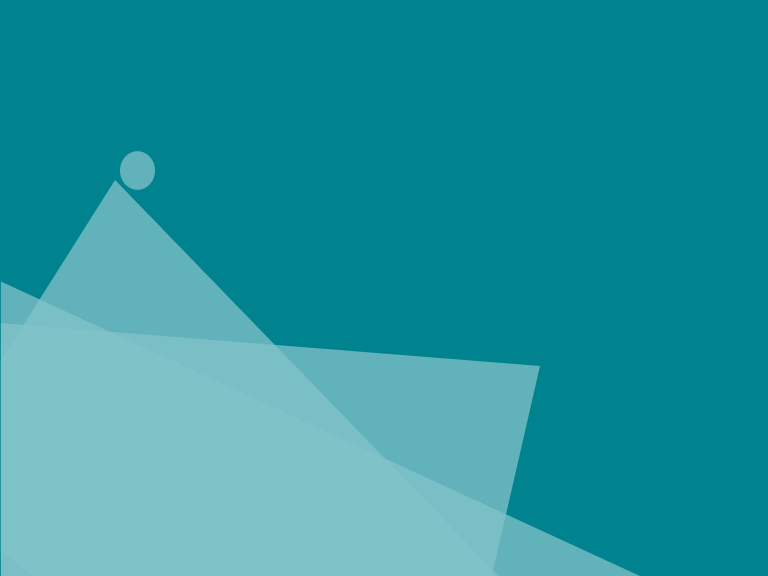
Reproduce this background procedurally as a Shadertoy shader.

```glsl
// Signed distance to the line a-b, positive on its left side
float leftOf(vec2 p, vec2 a, vec2 b) {
    vec2 along = normalize(b - a);
    return dot(p - a, vec2(-along.y, along.x));
}

// Antialiased coverage of the region where the distance is positive
float coverage(float dist) {
    return clamp(dist * iResolution.y + 0.5, 0.0, 1.0);
}

// Lay one translucent sheet over the colour below
vec3 addSheet(vec3 below, float mask) {
    return mix(below, vec3(0.506, 0.763, 0.787), 0.75 * mask);
}

void mainImage(out vec4 fragColor, in vec2 fragCoord) {
    vec2 p = fragCoord / iResolution.y;
    vec3 color = vec3(0.0, 0.51, 0.56);

    // Peaked sheet with a trimmed lower left corner
    vec2 apex = vec2(0.1997, 0.6875);
    float peak = min(leftOf(p, vec2(0.866, 0.0), apex),
                     leftOf(p, apex, vec2(0.0, 0.3715)));
    peak = min(peak, leftOf(p, vec2(0.0, 0.045), vec2(0.056, 0.0)));

    // Wide sheet with a corner on the right
    vec2 corner = vec2(0.9375, 0.3646);
    float wide = min(leftOf(p, corner, vec2(0.0, 0.4392)),
                     leftOf(p, vec2(0.854, 0.0), corner));

    // Long slope descending to the right
    float slope = leftOf(p, vec2(1.111, 0.0), vec2(0.0, 0.512));

    // Sheets start just inside the left border
    float margin = p.x - 0.0015;
    color = addSheet(color, coverage(min(peak, margin)));
    color = addSheet(color, coverage(min(wide, margin)));
    color = addSheet(color, coverage(min(slope, margin)));

    // Small oval beside the apex
    vec2 radii = vec2(0.0304, 0.0335);
    float oval = (1.0 - length((p - vec2(0.2387, 0.704)) / radii)) * radii.x;
    color = addSheet(color, coverage(oval));

    fragColor = vec4(color, 1.0);
}
```
